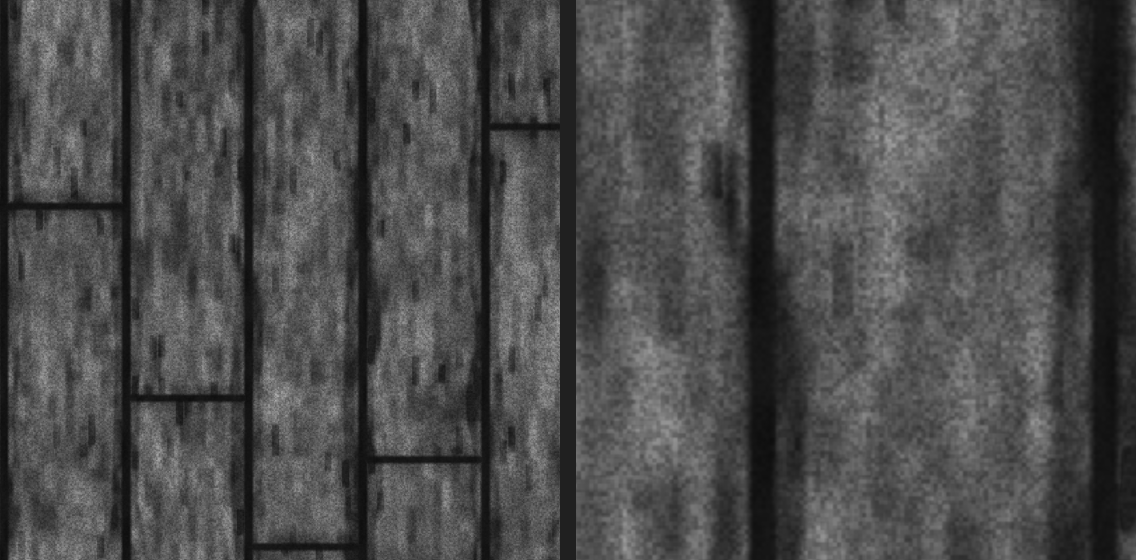
Left: the whole. Right: its middle third, enlarged.
A Shadertoy shader for this texture:

```glsl
// Grey weathered floorboards: five upright columns, each cut by one butt joint.
// Stretched cell noise makes the wood grain, sparse cells make dark dashes,
// and distances to the seams and joints make the soft black gaps.

float hash(vec2 p) {
    vec3 q = fract(vec3(p.xyx) * 0.1031);
    q += dot(q, q.yzx + 33.33);
    return fract((q.x + q.y) * q.z);
}

// Value noise with flattened cells, for a slightly blocky grain
float cellNoise(vec2 p) {
    vec2 cell = floor(p);
    vec2 f = smoothstep(0.18, 0.82, fract(p));
    float low = mix(hash(cell), hash(cell + vec2(1, 0)), f.x);
    float high = mix(hash(cell + vec2(0, 1)), hash(cell + vec2(1, 1)), f.x);
    return mix(low, high, f.y);
}

// Soft upright dashes, present in a few cells only
float dashes(vec2 p) {
    vec2 cell = floor(p);
    p.y += hash(vec2(cell.x, 5.0));
    cell = floor(p);
    vec2 f = abs(fract(p) - 0.5);
    float halfLength = mix(0.25, 0.46, hash(cell + 71.0));
    float shape = smoothstep(0.5, 0.3, f.x) * smoothstep(halfLength, halfLength - 0.12, f.y);
    return shape * smoothstep(0.88, 0.97, hash(cell + 19.0));
}

void mainImage(out vec4 fragColor, in vec2 fragCoord) {
    vec2 uv = fragCoord / iResolution.xy;

    // Left seam and joint height of each column
    float seams[5] = float[5](0.007, 0.2255, 0.444, 0.648, 0.867);
    float joints[5] = float[5](0.6315, 0.289, 0.0234, 0.179, 0.7735);
    int column = 0;
    float sideDist = 1.0;
    for (int i = 0; i < 5; i++) {
        if (uv.x >= seams[i]) column = i;
        sideDist = min(sideDist, abs(uv.x - seams[i]));
    }
    float jointOffset = uv.y - joints[column];
    float endDist = abs(jointOffset);

    // Each board takes its own stretch of grain
    float board = float(column) * 2.0 + step(0.0, jointOffset);
    vec2 wood = uv + vec2(0.0, board * 3.37 + 1.0);

    // Layered grain, from broad blotches to narrow fibres
    float tone = 0.345;
    tone += 0.16 * (cellNoise(wood * vec2(64, 15)) - 0.5);
    tone += 0.13 * (cellNoise(wood * vec2(24, 11) + 40.0) - 0.5);
    tone += 0.10 * (cellNoise(wood * vec2(64, 46) + 90.0) - 0.5);
    tone += 0.06 * (cellNoise(wood * vec2(9, 6) + 17.0) - 0.5);
    tone -= 0.13 * dashes(wood * vec2(64, 14));
    tone += 0.07 * dashes(wood * vec2(64, 13) + 130.0);

    // Uneven grime along the board edges
    float grime = cellNoise(wood * vec2(64, 9) + 55.0);
    float reach = 0.022 + 0.018 * cellNoise(vec2(board * 9.0 + step(0.5, fract(uv.x * 4.6)), wood.y * 8.0));
    tone -= (0.07 + 0.09 * grime) * smoothstep(reach, reach - 0.008, sideDist);
    tone -= (0.03 + 0.07 * grime) * smoothstep(0.032, 0.012, endDist);

    // Fine speckle, stronger on pale wood
    float speckle = cellNoise(uv * 400.0) + cellNoise(uv * 260.0 + 31.0) - 1.0;
    tone = max(tone, 0.12) * (1.0 + 0.28 * speckle);

    // Black gaps with a blurred rim
    float gapTone = 0.06 + 0.03 * cellNoise(uv * vec2(64, 20)) + 0.015 * speckle;
    float gap = max(smoothstep(0.0115, 0.0045, sideDist), 0.95 * smoothstep(0.0105, 0.003, endDist));
    tone = mix(tone, gapTone, gap);

    fragColor = vec4(vec3(clamp(tone, 0.0, 1.0)), 1.0);
}
```
